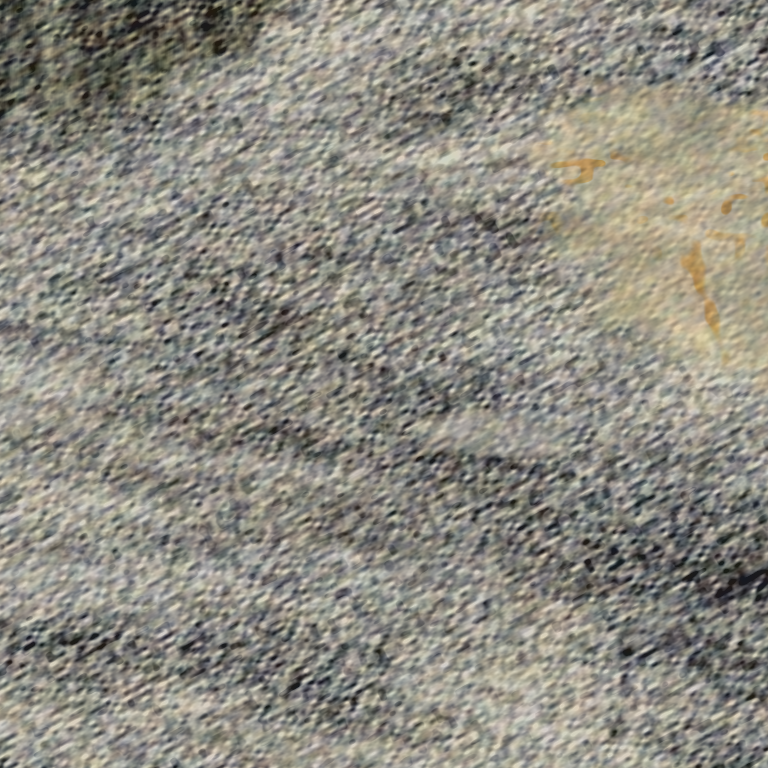
A WebGL 2 fragment shader for this texture:

```glsl
#version 300 es
precision highp float;
// Weathered grey stone: grainy sheared bands, a cream patch, a dark streaked corner and cracks.

uniform vec2 u_resolution;
out vec4 fragColor;

float hash(vec2 p) {
    vec3 q = fract(p.xyx * 0.1031);
    q += dot(q, q.yzx + 33.33);
    return fract((q.x + q.y) * q.z);
}

float noise(vec2 p) {
    vec2 cell = floor(p);
    vec2 f = fract(p);
    f = f * f * (3.0 - 2.0 * f);
    float low = mix(hash(cell), hash(cell + vec2(1.0, 0.0)), f.x);
    float high = mix(hash(cell + vec2(0.0, 1.0)), hash(cell + 1.0), f.x);
    return mix(low, high, f.y);
}

float fbm(vec2 p) {
    float sum = 0.0;
    float weight = 0.5;
    for (int i = 0; i < 5; i++) {
        sum += weight * noise(p);
        p = p * 2.03 + vec2(17.3, 9.1);
        weight *= 0.5;
    }
    return sum / 0.97;
}

vec2 rotate(vec2 p, float angle) {
    float c = cos(angle);
    float s = sin(angle);
    return vec2(c * p.x + s * p.y, c * p.y - s * p.x);
}

float segmentDistance(vec2 p, vec2 a, vec2 b) {
    vec2 ab = b - a;
    return length(p - a - ab * clamp(dot(p - a, ab) / dot(ab, ab), 0.0, 1.0));
}

// Soft elliptical blob with a ragged rim
float patchMask(vec2 p, vec2 centre, vec2 radius, float ragged) {
    float d = length((p - centre) / radius) + ragged;
    return 1.0 - smoothstep(0.75, 1.1, d);
}

// Dark corner whose lower edge hangs in vertical streaks
float cornerMask(vec2 p) {
    float edge = 0.78 + 1.25 * p.x * p.x;
    float ragged = 0.13 * (fbm(p * vec2(26.0, 5.0)) - 0.5);
    return smoothstep(0.0, 0.09, p.y - edge + ragged);
}

float crackMask(vec2 p) {
    vec2 w = p + 0.05 * (vec2(fbm(p * 24.0), fbm(p * 24.0 + 40.0)) - 0.5);
    float d = segmentDistance(w, vec2(0.87, 0.18), vec2(0.95, 0.10));
    d = min(d, segmentDistance(w, vec2(0.91, 0.20), vec2(1.02, 0.27)));
    d = min(d, segmentDistance(w, vec2(0.80, 0.04), vec2(0.82, 0.17)));
    return (1.0 - smoothstep(0.002, 0.02, d)) * smoothstep(0.25, 0.6, noise(p * 60.0));
}

// Short oblique grains, lit from the upper left
float grainRelief(vec2 q) {
    float speck = noise(q) + 0.5 * noise(q * 1.9 + 5.0) - 0.75;
    float relief = noise(q) - noise(q + vec2(-0.2, 0.8));
    return 0.23 * speck + 0.2 * relief;
}

vec3 stoneColor(float tone) {
    vec3 tint = mix(vec3(0.99, 1.0, 1.0), vec3(1.02, 1.0, 0.93), smoothstep(0.25, 0.7, tone));
    return tone * tint;
}

void main() {
    vec2 p = gl_FragCoord.xy / u_resolution;
    float tilt = mix(0.13, -0.07, smoothstep(0.4, 0.75, p.y));
    vec2 sheared = vec2(p.x, p.y + tilt * p.x + 0.05 * (fbm(p * 5.0) - 0.5));

    // Broad layers and fine streaks
    float layers = fbm(sheared * vec2(3.0, 12.0) + 3.0) - 0.5;
    float streaks = fbm(sheared * vec2(11.0, 55.0) + 21.0) - 0.5;
    float seam = (p.y - 0.53 + 0.32 * p.x) / 0.1 + 2.0 * layers;
    float darkBand = exp(-seam * seam);

    // Larger regions
    float ragged = 1.3 * (fbm(p * vec2(6.0, 11.0)) - 0.5);
    float cream = patchMask(p, vec2(0.95, 0.71), vec2(0.28, 0.21), ragged);
    float lens = patchMask(p, vec2(0.65, 0.43), vec2(0.1, 0.03), ragged);
    float corner = cornerMask(p);
    float pale = max(cream, 0.7 * lens);

    float tone = 0.57 + 0.42 * layers + 0.25 * streaks - 0.07 * darkBand;
    tone = mix(tone, 0.66 + 0.2 * layers + 0.25 * streaks, pale);
    float drips = fbm(p * vec2(45.0, 9.0)) - 0.5;
    tone = mix(tone, 0.37 + 0.5 * drips, corner);

    // Grain fades on the pale layers, pits gather in the dark ones
    vec2 grainSpace = rotate(p, 0.5) * vec2(105.0, 175.0);
    float roughness = mix(1.15 - 1.2 * layers, 0.5, pale);
    float pits = smoothstep(0.6, 0.85, noise(grainSpace * 0.75 + 70.0));
    tone += roughness * (grainRelief(grainSpace) - 0.13 * pits * (1.0 - 0.7 * pale));
    tone -= 0.2 * crackMask(p);
    vec3 color = stoneColor(clamp(tone, 0.1, 0.82));

    // Mineral hues: warm to blue, and faint violet
    float warmth = 0.6 * noise(grainSpace * 0.6 + 130.0) + 0.4 * fbm(sheared * vec2(7.0, 16.0)) - 0.5;
    float violet = noise(grainSpace * 0.5 + 210.0) - 0.5;
    color += warmth * vec3(0.09, 0.01, -0.1) + violet * vec3(0.025, -0.025, 0.025);
    color *= mix(vec3(1.0), vec3(1.03, 1.0, 0.91), cream);
    color *= mix(vec3(1.0), vec3(1.0, 1.0, 0.9), corner);

    // Ochre stains
    float stain = smoothstep(0.6, 0.8, noise(sheared * vec2(55.0, 95.0)));
    stain *= smoothstep(0.48, 0.68, fbm(sheared * vec2(9.0, 18.0) + 60.0)) * cream;
    color = mix(color, color * vec3(0.98, 0.8, 0.5), 0.8 * stain);

    fragColor = vec4(clamp(color, 0.0, 1.0), 1.0);
}
```
